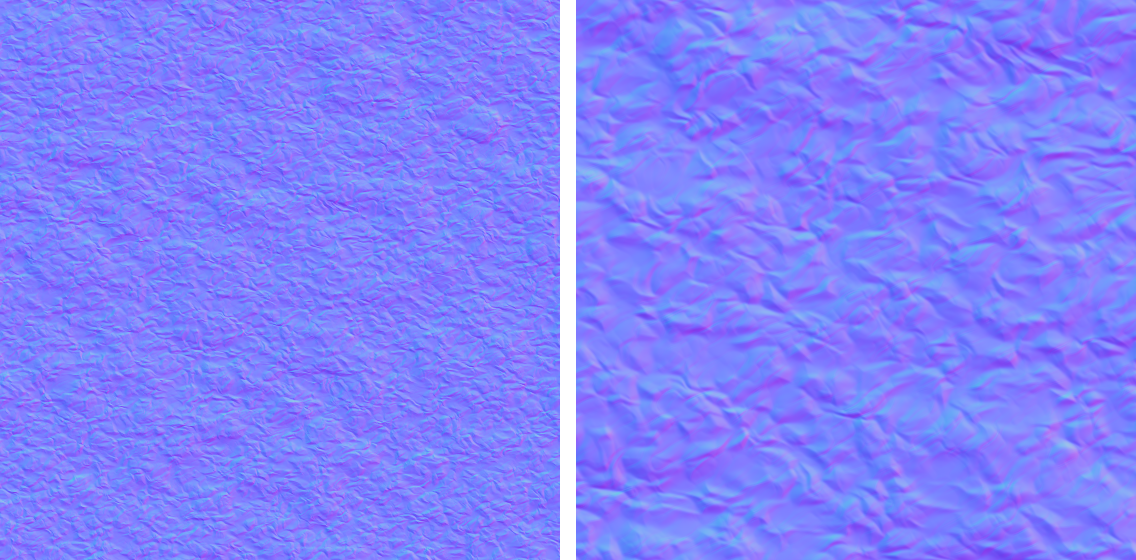
Left: the whole. Right: its middle third, enlarged.
Reproduce this texture map procedurally as a Shadertoy shader.

```glsl
// Tangent-space normal map of rough, chipped rock with crowded slanted plates.

const float PLATE_ANGLE  = -0.06;             // long axis of the plates, radians
const vec2  PLATE_FREQ   = vec2(32.0, 46.0);  // plates per canvas along and across
const float STROKE_ANGLE = 0.55;              // long axis of chips and creases
const vec2  STROKE_FREQ  = vec2(52.0, 88.0);
const float PLATE_HEIGHT = 0.0056;            // heights in canvas units
const float CHIP_HEIGHT  = 0.0019;
const float CREASE_HEIGHT = 0.00065;
const float CREASE_SCALE = 1.25;              // crease frequency relative to chips
const float SWELL_HEIGHT = 0.0052;
const float SWELL_SCALE  = 0.5;               // swell frequency relative to plates
const float SECOND_SCALE = 1.3;               // smaller plates that fill the gaps
const float WARP_AMOUNT  = 0.6;               // bends the outlines, in plate units
const float PLATE_SLOPE  = 0.75;              // steepness of the plate flanks
const float PLATE_TILT   = 1.1;               // spread of the top facets
const float EDGE_BLEND   = 0.06;              // rounding of edges and hollows
const float SAMPLE_STEP  = 0.0009;            // slope sampling distance

// Integer hash: three values in 0..1 per lattice cell
vec3 hash3(vec2 cell, int seed) {
    uvec3 v = uvec3(ivec3(ivec2(cell), seed)) * 1664525u + 1013904223u;
    v.x += v.y * v.z; v.y += v.z * v.x; v.z += v.x * v.y;
    v ^= v >> 16u;
    v.x += v.y * v.z; v.y += v.z * v.x; v.z += v.x * v.y;
    return vec3(v >> 8u) / 16777216.0;
}

float smoothMax(float a, float b) {
    float h = max(EDGE_BLEND - abs(a - b), 0.0);
    return max(a, b) + h * h / (4.0 * EDGE_BLEND);
}

float smoothMin(float a, float b) {
    return -smoothMax(-a, -b);
}

// Coordinates along and across a direction
vec2 alignTo(vec2 p, float angle) {
    float c = cos(angle), s = sin(angle);
    return vec2(c * p.x + s * p.y, c * p.y - s * p.x);
}

// Smooth value noise; xy are two independent fields
vec2 noise2(vec2 p, int seed) {
    vec2 cell = floor(p), f = fract(p);
    vec2 w = f * f * f * (f * (f * 6.0 - 15.0) + 10.0);
    vec2 low  = mix(hash3(cell, seed).xy, hash3(cell + vec2(1, 0), seed).xy, w.x);
    vec2 high = mix(hash3(cell + vec2(0, 1), seed).xy, hash3(cell + vec2(1, 1), seed).xy, w.x);
    return mix(low, high, w.y);
}

// Scattered angular plates with tilted flat tops above a level floor
float plates(vec2 p, int seed) {
    vec2 cell = floor(p);
    float height = 0.0;
    for (int j = -1; j <= 1; j++)
    for (int i = -1; i <= 1; i++) {
        vec2 site = cell + vec2(i, j);
        vec3 place = hash3(site, seed);
        vec3 shape = hash3(site, seed + 1);
        vec2 d = p - site - place.xy;

        // Outline between a disc and a turned square
        vec2 turned = alignTo(d, place.z * 3.14);
        float square = max(abs(turned.x), abs(turned.y));
        float reach = mix(length(d), square, 0.7);

        float flank = (0.42 + 0.28 * shape.z - reach) * PLATE_SLOPE;
        vec2 tilt = (shape.xy - 0.5) * PLATE_TILT;
        float top = 0.12 + 0.22 * fract(shape.z * 7.3) + dot(tilt, d);
        height = smoothMax(height, smoothMin(flank, top));
    }
    return height;
}

// Ridged noise: thin sharp creases in two octaves
float creases(vec2 p) {
    vec2 coarse = abs(2.0 * noise2(p, 21) - 1.0);
    vec2 fine = abs(2.0 * noise2(p * 1.9 + 5.3, 22) - 1.0);
    return min(coarse.x, coarse.y + 0.2) + 0.42 * fine.x;
}

float surfaceHeight(vec2 p) {
    vec2 q = alignTo(p, PLATE_ANGLE) * PLATE_FREQ;
    vec2 warp = WARP_AMOUNT * (noise2(q * 0.8, 31) - 0.5)
              + 0.35 * WARP_AMOUNT * (noise2(q * 2.4, 32) - 0.5);
    vec2 stroke = alignTo(p, STROKE_ANGLE) * STROKE_FREQ + warp;

    float plate = smoothMax(plates(q + warp, 1),
                            0.8 * plates((q + warp) * SECOND_SCALE + 9.0, 5));
    float roughness = mix(0.4, 1.0, smoothstep(0.05, 0.25, plate)); // hollows stay smoother
    float detail = CHIP_HEIGHT * plates(stroke, 11)
                 + CREASE_HEIGHT * creases(stroke * CREASE_SCALE);
    float swell = noise2(q * SWELL_SCALE, 41).x;
    return PLATE_HEIGHT * plate + roughness * detail + SWELL_HEIGHT * swell;
}

void mainImage(out vec4 fragColor, in vec2 fragCoord) {
    vec2 p = fragCoord / iResolution.y;

    // Central differences give the slope, which encodes as a normal
    vec2 e = vec2(SAMPLE_STEP, 0.0);
    vec2 slope = vec2(surfaceHeight(p + e.xy) - surfaceHeight(p - e.xy),
                      surfaceHeight(p + e.yx) - surfaceHeight(p - e.yx)) / (2.0 * SAMPLE_STEP);
    vec3 normal = normalize(vec3(-slope, 1.0));
    fragColor = vec4(0.5 + 0.5 * normal, 1.0);
}
```
